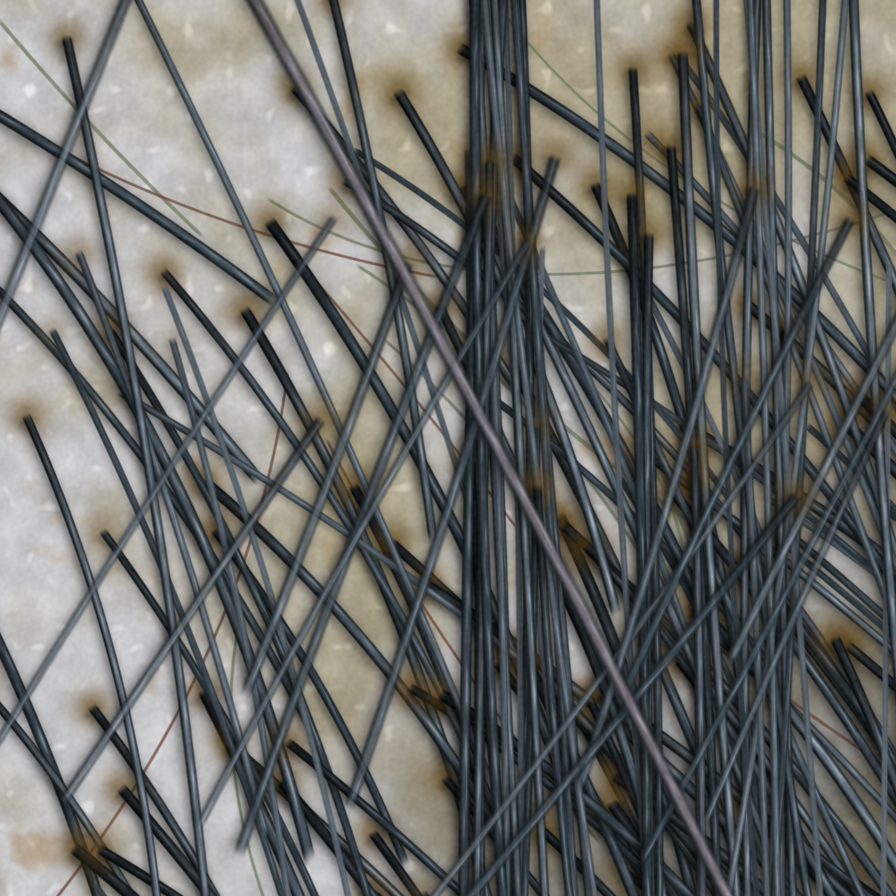
Reproduce this texture procedurally as a Shadertoy shader.

```glsl
vec4 hash4(float n) {
    vec4 p = fract(n * vec4(0.1031, 0.1030, 0.0973, 0.1099) + 0.37);
    p += dot(p, p.wzxy + 33.33);
    return fract((p.xxyz + p.yzzw) * p.zywx);
}

vec2 gradient(vec2 cell) {
    vec3 h = fract(cell.xyx * vec3(0.1031, 0.1030, 0.0973));
    h += dot(h, h.yzx + 33.33);
    float a = 6.2832 * fract((h.x + h.y) * h.z);
    return vec2(cos(a), sin(a));
}

float noise(vec2 p) {
    vec2 i = floor(p), f = fract(p);
    vec2 u = f * f * f * (f * (f * 6.0 - 15.0) + 10.0);
    vec2 e = vec2(0, 1);
    return mix(mix(dot(gradient(i), f), dot(gradient(i + e.yx), f - e.yx), u.x),
               mix(dot(gradient(i + e), f - e), dot(gradient(i + 1.0), f - 1.0), u.x), u.y);
}

float fbm(vec2 p) {
    float sum = 0.0, amp = 1.0;
    for (int i = 0; i < 4; i++) {
        sum += amp * noise(p);
        p = mat2(1.6, 1.2, -1.2, 1.6) * p + 7.3;
        amp *= 0.55;
    }
    return sum;
}

vec3 skin(vec2 p) {
    float patches = fbm(p * 4.0 + 3.0);
    float warmth = smoothstep(-0.25, 0.8, patches + 0.75 * p.x + 0.25 * p.y - 0.25);
    vec3 col = mix(vec3(0.78, 0.78, 0.79), vec3(0.67, 0.64, 0.54), warmth);
    col = mix(col, vec3(0.66, 0.53, 0.36), 0.5 * smoothstep(0.35, 0.8, fbm(p * 9.0 + 20.0)));
    col += 0.07 * fbm(p * 26.0) + 0.12 * smoothstep(0.3, 0.6, noise(p * 45.0));
    // Shade under the thick growth
    return col * (1.0 - 0.3 * smoothstep(0.1, 0.8, p.x - p.y + 0.25 * patches));
}

// One bent hair: soft shadow, stained root, dark rim and a glossy streak
void strand(inout vec3 col, vec2 p, vec2 root, float angle, float bend, float len,
            float width, float blur, vec3 tint, float opacity) {
    vec2 dir = vec2(cos(angle), sin(angle));
    vec2 q = p - root;
    float along = dot(q, dir);
    float side = dot(q, vec2(-dir.y, dir.x)) - bend * along * along;
    side /= sqrt(1.0 + 4.0 * bend * bend * along * along);
    if (abs(side) > width + 0.035 || along < -0.05 || along > len + 0.02) return;

    float thick = smoothstep(0.003, 0.005, width) * opacity;
    float stain = exp(-dot(q, q) * 2200.0);
    col = mix(col, vec3(0.36, 0.25, 0.08), 0.65 * stain * thick);

    float span = smoothstep(-0.004, 0.006, along) * (1.0 - smoothstep(len - 0.02, len, along));
    float shadow = exp(-pow((side + 0.004) / (width * 1.7), 2.0));
    col *= 1.0 - 0.38 * shadow * span * thick;

    float across = side / width;
    float rim = 1.0 - smoothstep(0.15, 1.0, abs(across - 0.15));
    float wear = noise(vec2(along * 28.0, across * 1.3 + root.x * 91.0));
    float gloss = exp(-pow((across - 0.25) * 3.2, 2.0)) * smoothstep(-0.2, 0.5, wear);
    vec3 hair = mix(vec3(0.08, 0.11, 0.12), tint, mix(rim, 0.9, 1.0 - thick));
    hair += vec3(0.20, 0.22, 0.23) * gloss * thick + 0.05 * wear;
    hair *= mix(1.0, mix(0.4, 1.0, smoothstep(0.0, 0.22, along)), thick);
    float cover = 1.0 - smoothstep(width - blur, width + blur, abs(side));
    col = mix(col, hair, cover * span * opacity);
}

void mainImage(out vec4 fragColor, in vec2 fragCoord) {
    vec2 p = fragCoord / iResolution.y;
    vec3 col = skin(p);
    vec3 slate = vec3(0.27, 0.32, 0.36), steel = vec3(0.42, 0.46, 0.50);

    // Fine reddish and greenish hairs
    for (int i = 0; i < 16; i++) {
        vec4 a = hash4(float(i) + 11.0), b = hash4(float(i) + 61.0);
        vec3 tint = mix(vec3(0.43, 0.28, 0.23), vec3(0.46, 0.50, 0.40), step(0.55, b.w));
        strand(col, p, vec2(a.x * 0.9 - 0.05, 0.3 + 0.75 * a.y), -0.5 - 1.3 * a.z,
               (b.x - 0.5) * 2.2, 0.25 + 0.4 * b.y, 0.0014 + 0.001 * b.z, 0.0012, tint, 0.75);
    }

    // Slanted hairs sweeping to the lower right
    for (int i = 0; i < 92; i++) {
        vec4 a = hash4(float(i) + 131.0), b = hash4(float(i) + 317.0);
        vec2 root = vec2(mix(-0.15, 1.0, pow(a.x, 0.75)), 0.95 * pow(a.y, 1.15));
        strand(col, p, root, -0.5 - 0.65 * a.z, -0.08 - 0.3 * b.x, 0.4 + 0.55 * a.w,
               0.0034 + 0.0033 * b.y, 0.0013, mix(slate * 0.8, steel, b.z * b.z), 1.0);
    }

    // Steep hairs crossing the open skin
    for (int i = 0; i < 14; i++) {
        vec4 a = hash4(float(i) + 523.0), b = hash4(float(i) + 577.0);
        strand(col, p, vec2(0.05 + 0.75 * a.x, 0.55 + 0.5 * a.y), -1.1 - 0.3 * a.z,
               -0.12 * b.x, 0.6 + 0.5 * a.w, 0.0033 + 0.002 * b.y, 0.0015,
               mix(slate, steel, b.z), 0.95);
    }

    // Upright bundle right of the middle
    for (int i = 0; i < 40; i++) {
        vec4 a = hash4(float(i) + 701.0), b = hash4(float(i) + 809.0);
        vec2 root = vec2(mix(0.52, 1.0, a.x * a.x), mix(1.1, 0.45 + 0.5 * a.y, step(0.5, b.w)));
        strand(col, p, root, -1.57 + 0.18 * (a.z - 0.45), 0.1 * (b.x - 0.5), 1.3,
               0.003 + 0.003 * b.y, 0.0014, mix(slate * 0.75, steel, b.z), 0.95);
    }

    // Hairs leaning the other way, partly out of focus
    for (int i = 0; i < 13; i++) {
        vec4 a = hash4(float(i) + 911.0), b = hash4(float(i) + 977.0);
        strand(col, p, vec2(0.3 + 0.85 * a.x, 0.4 + 0.45 * a.y), -1.8 - 0.45 * a.z,
               0.1 * (b.x - 0.5), 0.5 + 0.5 * a.w, 0.004 + 0.002 * b.y, 0.003,
               mix(slate, steel, b.z), 0.8);
    }
    strand(col, p, vec2(0.16, 1.05), -1.95, 0.0, 0.8, 0.006, 0.004, steel, 0.8);

    // Long blurred hair nearest the viewer
    strand(col, p, vec2(0.25, 1.06), -1.06, -0.02, 1.4, 0.008, 0.004, vec3(0.50, 0.47, 0.51), 0.85);

    col += 0.03 * noise(p * 170.0);
    fragColor = vec4(clamp(col, 0.0, 1.0), 1.0);
}
```
